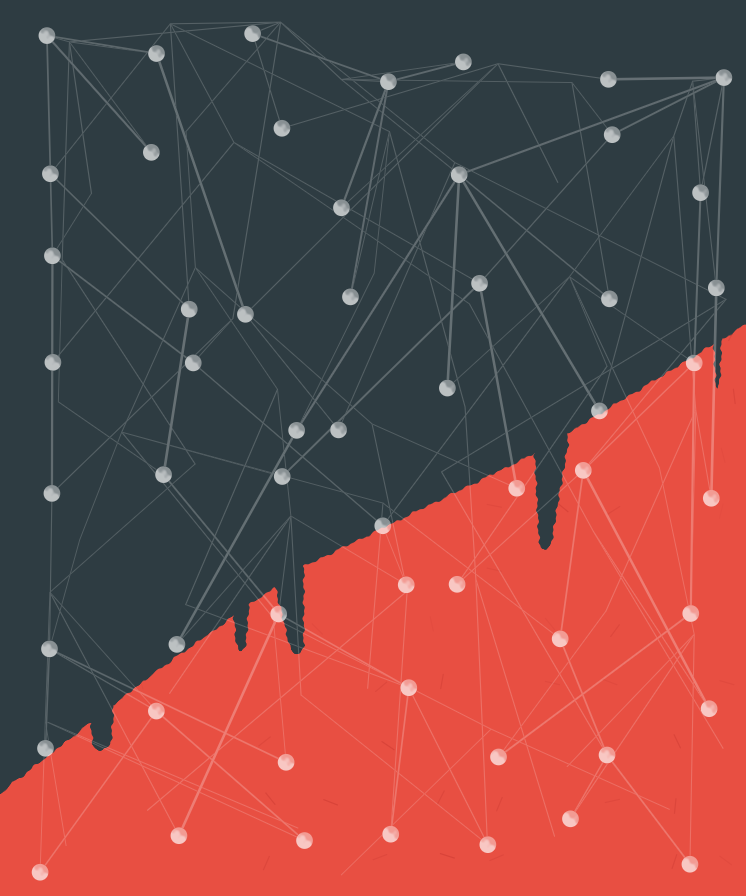
Give the GLSL for this background, as a WebGL 2 fragment shader.

```glsl
#version 300 es
precision highp float;
// A slate field drips down over a red slope, under a web of pale linked discs.
// The slope is a sum of hinges, drips are tapered columns cut into it, and the
// web joins jittered grid points with segments whose ends come from a hash.

#define GRID vec2(7.0, 8.0)
#define JITTER 0.72
#define DISC_RADIUS 0.0093
#define THIN_LINE 0.0005
#define THICK_LINE 0.0015
#define LINE_ALPHA 0.27
#define DISC_ALPHA 0.68
#define ROUGHNESS 0.0009
#define SCUFF_CELL 0.065

uniform vec2 u_resolution;
out vec4 outColor;

const vec3 SLATE = vec3(0.18, 0.235, 0.257);
const vec3 RED = vec3(0.91, 0.31, 0.26);
const vec3 DARK_RED = vec3(0.70, 0.15, 0.13);

vec2 hash2(vec2 p, float seed) {
  vec3 q = fract(vec3(p.xyx + seed * 7.31) * vec3(0.1031, 0.1030, 0.0973));
  q += dot(q, q.yzx + 33.33);
  return fract((q.xx + q.yz) * q.zy);
}

float coverage(float d, float pixel) {
  return clamp(0.5 - d / pixel, 0.0, 1.0);
}

float segment(vec2 p, vec2 a, vec2 b) {
  vec2 ab = b - a;
  float t = clamp(dot(p - a, ab) / max(dot(ab, ab), 1e-6), 0.0, 1.0);
  return length(p - a - ab * t);
}

// Height of the boundary: a straight rise that bends at three places.
float slope(float x) {
  return 0.1146 + 0.78 * x - 0.07 * max(x - 0.176, 0.0)
       - 0.22 * max(x - 0.3385, 0.0) + 0.12 * max(x - 0.596, 0.0);
}

// Tapered column; x and halfWidth hold (top, bottom) values.
float drip(vec2 p, vec2 x, vec2 halfWidth, float bottom) {
  float t = clamp((p.y - bottom) / (slope(x.x) - bottom), 0.0, 1.0);
  float w = mix(halfWidth.y, halfWidth.x, t);
  w *= sqrt(clamp((p.y - bottom) / 0.008, 0.0, 1.0));
  return max(abs(p.x - mix(x.y, x.x, t)) - w, bottom - p.y);
}

float slateDistance(vec2 p) {
  p += ROUGHNESS * (sin(p.yx * 310.0) + 0.6 * sin(p.yx * 730.0 + 1.7));
  float d = (slope(p.x) - p.y) * 0.84;
  d = min(d, drip(p, vec2(0.1135), vec2(0.0130, 0.0095), 0.162));
  d = min(d, drip(p, vec2(0.2690), vec2(0.0085, 0.0050), 0.274));
  d = min(d, drip(p, vec2(0.3220, 0.3320), vec2(0.0170, 0.0070), 0.270));
  d = min(d, drip(p, vec2(0.6150, 0.6080), vec2(0.0190, 0.0060), 0.386));
  return min(d, drip(p, vec2(0.8010), vec2(0.0045, 0.0020), 0.567));
}

// Grid point: kind 0 holds a disc, kind 1 is a bare corner of the web.
vec2 webPoint(vec2 cell, float kind, vec2 size) {
  vec2 c = clamp(cell, vec2(0.0), GRID - 1.0);
  return (c + 0.5 + JITTER * (hash2(c, 3.0 + kind) - 0.5)) * size;
}

float disc(vec2 p, vec2 center, float pixel) {
  vec2 q = (p - center) / DISC_RADIUS;
  float stain = smoothstep(-0.1, 0.5, q.x * 0.5 + q.y * 0.7
              + 0.25 * sin(q.x * 5.0 + center.x * 90.0) * sin(q.y * 4.0));
  return (DISC_ALPHA - 0.25 * stain) * coverage(length(p - center) - DISC_RADIUS, pixel);
}

// Opacity of the white web, with lines running beneath the discs.
float web(vec2 p, vec2 size, float pixel) {
  float lines = 0.0, discs = 0.0;
  for (float y = 0.0; y < GRID.y; y++) {
    for (float x = 0.0; x < GRID.x; x++) {
      vec2 cell = vec2(x, y);
      vec2 node = webPoint(cell, 0.0, size);
      discs = max(discs, disc(p, node, pixel));
      for (float k = 0.0; k < 3.0; k++) {
        vec2 r = hash2(cell, 11.0 + k);
        vec2 step2 = vec2(floor(r.x * 4.0) - 1.5 + sign(r.y - 0.5) * 0.5, 1.0 + floor(r.y * 1.8));
        vec2 a = k < 2.0 ? node : webPoint(cell, 1.0, size);
        vec2 b = webPoint(cell + step2, min(k, 1.0), size);
        float weight = k < 1.0 ? r.y : 0.15 * r.y;
        float d = segment(p, a, b) - mix(THIN_LINE, THICK_LINE, weight);
        lines = max(lines, coverage(d, pixel) * LINE_ALPHA * (0.65 + 0.35 * weight));
      }
    }
  }
  return max(lines, discs);
}

// Short worn strokes, one in some of the cells.
float scuffs(vec2 p, float pixel) {
  vec2 cell = floor(p / SCUFF_CELL);
  vec2 r = hash2(cell, 29.0);
  vec2 center = (cell + 0.3 + 0.4 * r) * SCUFF_CELL;
  vec2 reach = 0.008 * vec2(cos(r.x * 6.28), sin(r.x * 6.28));
  float d = segment(p, center - reach, center + reach) - 0.0007;
  return coverage(d, pixel) * step(0.6, r.y) * r.x;
}

void main() {
  float pixel = 1.0 / u_resolution.y;
  vec2 p = gl_FragCoord.xy * pixel;
  vec2 size = vec2(u_resolution.x * pixel, 1.0) / GRID;
  vec3 ground = mix(RED, DARK_RED, 0.3 * scuffs(p, pixel));
  vec3 color = mix(ground, SLATE, coverage(slateDistance(p), pixel));
  outColor = vec4(mix(color, vec3(1.0), web(p, size, pixel)), 1.0);
}
```
